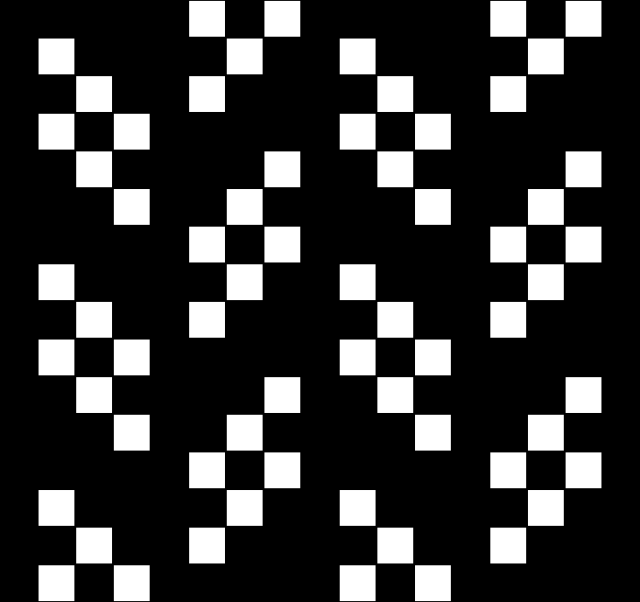
Write a Shadertoy shader that draws this pattern.

```glsl
// Draws white squares on black in staggered, mirrored diagonal motifs on a 17 by 16 grid.

const vec2 GRID = vec2(17.0, 16.0);
const float SQUARE_SIDE = 0.952; // side as a fraction of one cell
const vec3 GROUND = vec3(0.0);
const vec3 INK = vec3(1.0);

// 1 where a motif cell is filled: two parallel diagonals, three columns wide
float motif(float column, float row) {
    float inside = step(0.0, column) * step(column, 2.0);
    float diagonal = mod(row - column, 6.0);
    return inside * float(diagonal == 0.0 || diagonal == 2.0);
}

// Two motifs per 8 by 6 block; the second is mirrored and half a period lower
float cellFilled(vec2 cell) {
    float column = mod(cell.x, 8.0);
    return max(motif(column - 1.0, cell.y - 1.0),
               motif(7.0 - column, cell.y - 4.0));
}

// Antialiased square centred in its cell
float squareMask(vec2 local, float side, vec2 pixel) {
    vec2 edge = abs(local - 0.5) - 0.5 * side;
    vec2 coverage = clamp(0.5 - edge / pixel, 0.0, 1.0);
    return coverage.x * coverage.y;
}

void mainImage(out vec4 fragColor, in vec2 fragCoord) {
    vec2 uv = fragCoord / iResolution.xy;
    vec2 grid = vec2(uv.x, 1.0 - uv.y) * GRID; // rows count from the top
    vec2 pixel = GRID / iResolution.xy;

    float mask = cellFilled(floor(grid)) * squareMask(fract(grid), SQUARE_SIDE, pixel);
    fragColor = vec4(mix(GROUND, INK, mask), 1.0);
}
```
